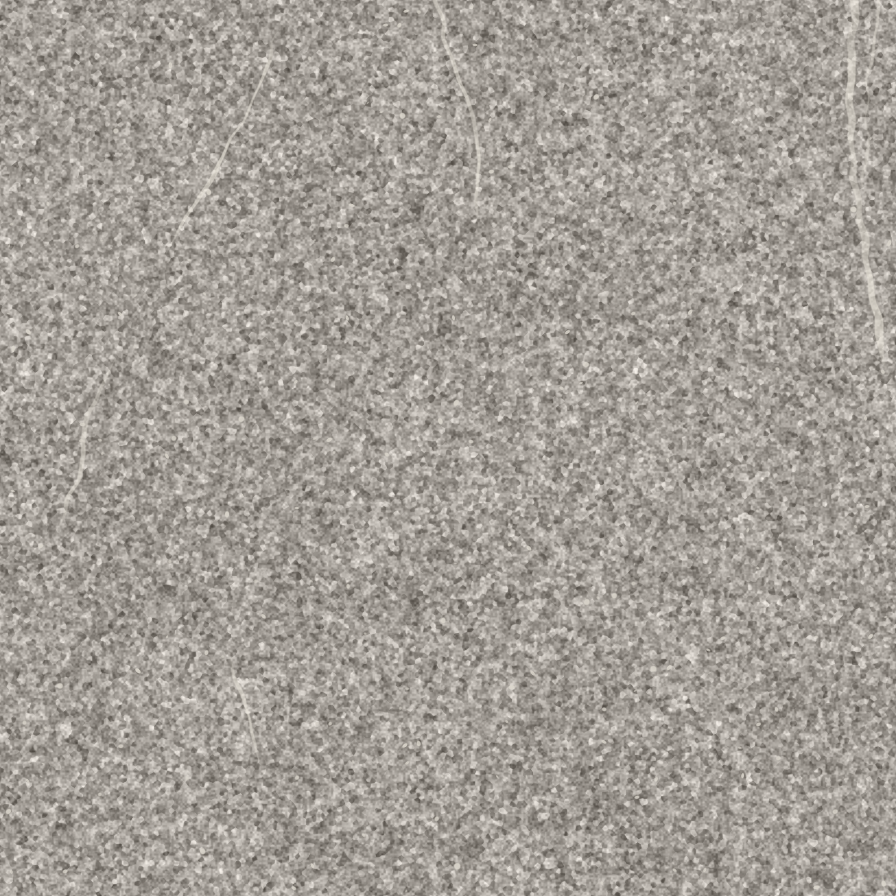
Reproduce this texture procedurally as a WebGL 1 fragment shader.

```glsl
precision highp float;
// Fine-grained warm grey granite with pale flecks and a few thin broken veins.

uniform vec2 u_resolution;

const vec3 STONE = vec3(0.636, 0.615, 0.588);
const vec3 PALE = vec3(0.86, 0.84, 0.80);
const float GRAIN_CELLS = 205.0;
const float GRAIN_SOFTNESS = 8.0;
const float GRAIN_CONTRAST = 0.43;
const float CLUMP_CELLS = 105.0;
const float CLUMP_CONTRAST = 0.13;
const float GRIT_CELLS = 410.0;
const float GRIT_CONTRAST = 0.20;
const float CLOUD_CONTRAST = 0.03;
const float FLECK_CELLS = 50.0;
const float FLECK_CHANCE = 0.10;
const float VEIN_OPACITY = 0.88;

vec3 hash3(vec2 p) {
  vec3 q = fract(p.xyx * vec3(0.1031, 0.1030, 0.0973));
  q += dot(q, q.yxz + 33.33);
  return fract((q.xxy + q.yzz) * q.zyx);
}

float noise(vec2 p) {
  vec2 cell = floor(p);
  vec2 f = fract(p);
  f = f * f * (3.0 - 2.0 * f);
  float bottom = mix(hash3(cell).x, hash3(cell + vec2(1.0, 0.0)).x, f.x);
  float top = mix(hash3(cell + vec2(0.0, 1.0)).x, hash3(cell + 1.0).x, f.x);
  return mix(bottom, top, f.y);
}

// Soft Voronoi: each grain has its own tone, blended at its borders.
float grains(vec2 p) {
  vec2 cell = floor(p);
  float total = 0.0;
  float weights = 0.0;
  for (int y = -1; y <= 1; y++) {
    for (int x = -1; x <= 1; x++) {
      vec2 id = cell + vec2(float(x), float(y));
      vec3 h = hash3(id + 17.0);
      vec2 offset = id + h.xy - p;
      float tone = 0.5 * (h.z + hash3(id + 371.0).x);
      float weight = exp(-GRAIN_SOFTNESS * dot(offset, offset));
      total += weight * tone;
      weights += weight;
    }
  }
  return total / weights;
}

// Sparse, randomly turned elliptical crystals, at most one per cell.
float flecks(vec2 p, float pixel) {
  vec2 id = floor(p * FLECK_CELLS);
  vec3 h = hash3(id + 83.0);
  vec3 k = hash3(id + 211.0);
  vec2 d = p - (id + mix(vec2(0.25), vec2(0.75), h.xy)) / FLECK_CELLS;
  float angle = 6.2832 * k.x;
  d = vec2(dot(d, vec2(cos(angle), sin(angle))),
           dot(d, vec2(-sin(angle), cos(angle))));
  d.y *= mix(1.0, 2.0, k.y);
  float radius = mix(0.0014, 0.0036, k.z * k.z);
  float shape = 1.0 - smoothstep(radius - pixel, radius + pixel, length(d));
  return shape * step(h.z, FLECK_CHANCE) * mix(0.5, 0.9, k.z);
}

// One wandering vein about the line x, tapered between heights low and high.
float strand(vec2 p, float x, float low, float high, float halfWidth,
             float seed, float pixel) {
  float wander = 0.030 * (noise(vec2(p.y * 7.0, seed)) - 0.5)
               + 0.008 * (noise(vec2(p.y * 45.0, seed + 9.0)) - 0.5);
  float taper = smoothstep(low, low + 0.06, p.y)
              * (1.0 - smoothstep(high - 0.06, high, p.y));
  float width = halfWidth * taper * mix(0.5, 1.4, noise(vec2(p.y * 30.0, seed + 5.0)));
  float edge = abs(p.x - x - wander);
  float wear = mix(0.55, 1.0, noise(vec2(p.y * 22.0, seed + 13.0)));
  return taper * wear * (1.0 - smoothstep(width - pixel, width + pixel, edge));
}

float veins(vec2 p, float pixel) {
  float cover = 0.0;
  // Steep veins leaning left towards the top, stronger to the right.
  for (int n = 0; n < 3; n++) {
    float i = float(n);
    float x = 0.05 + 0.445 * i + (0.27 - 0.08 * i) * (1.0 - p.y);
    float high = min(1.06, 0.29 + 0.77 * i);
    float low = high - 0.16 - 0.17 * i;
    float halfWidth = 0.0019 + 0.0005 * i * i;
    cover = max(cover, strand(p, x, low, high, halfWidth, 20.0 * i + 3.0, pixel));
  }
  // Thin companion beside the strongest vein.
  float companion = 0.965 + 0.03 * (1.0 - p.y);
  cover = max(cover, 0.65 * strand(p, companion, 0.76, 1.06, 0.0015, 71.0, pixel));
  // One slanted vein, broken into two lengths.
  for (int n = 0; n < 2; n++) {
    float i = float(n);
    float x = 0.045 + 0.47 * (p.y - 0.4);
    cover = max(cover, strand(p, x, 0.39 + 0.31 * i, 0.62 + 0.36 * i,
                              0.0024, 90.0 + 20.0 * i, pixel));
  }
  return cover;
}

void main() {
  float pixel = 1.0 / u_resolution.y;
  vec2 p = gl_FragCoord.xy * pixel;

  float tone = GRAIN_CONTRAST * (grains(p * GRAIN_CELLS) - 0.5);
  tone += CLUMP_CONTRAST * (noise(p * CLUMP_CELLS + 41.0) - 0.5);
  tone += GRIT_CONTRAST * (noise(p * GRIT_CELLS + 7.0) - 0.5);
  tone += CLOUD_CONTRAST * (noise(p * 9.0 + 150.0) - 0.5);

  vec3 color = STONE + tone;
  color = mix(color, PALE, flecks(p, pixel));
  color = mix(color, PALE + 0.25 * tone, VEIN_OPACITY * veins(p, pixel));
  gl_FragColor = vec4(clamp(color, 0.0, 1.0), 1.0);
}
```
